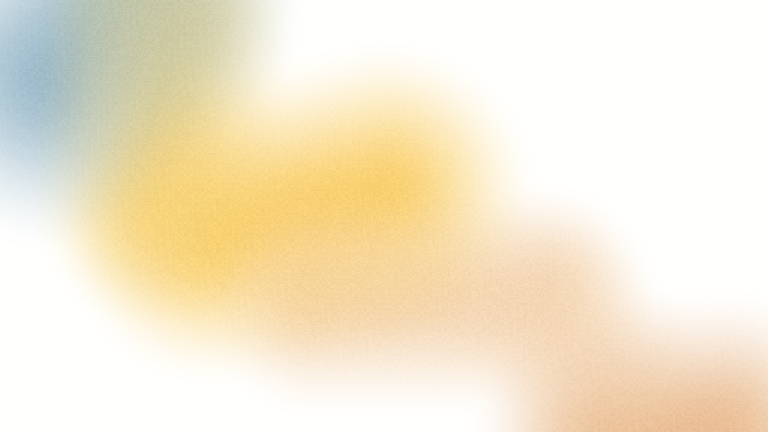
A Shadertoy shader for this background:

```glsl
// Soft pastel mesh gradient: blue, yellow, peach and orange glows on white paper.
// Each glow is a blurred capsule; pigments are averaged by weight, then laid on
// the paper by their joint coverage, with a fine grain in the tinted areas.

#define PAPER  vec3(1.0, 1.0, 0.995)
#define BLUE   vec3(0.61, 0.73, 0.795)
#define YELLOW vec3(0.978, 0.815, 0.43)
#define STRAW  vec3(0.96, 0.835, 0.49)
#define PEACH  vec3(0.955, 0.832, 0.69)
#define ORANGE vec3(0.917, 0.745, 0.58)
#define GRAIN_ROWS 288.0
#define GRAIN_AMOUNT 0.035

float hash(vec2 cell) {
    return fract(sin(dot(cell, vec2(127.1, 311.7))) * 43758.5453);
}

float segmentDistance(vec2 p, vec2 a, vec2 b) {
    vec2 ab = b - a;
    float t = clamp(dot(p - a, ab) / dot(ab, ab), 0.0, 1.0);
    return length(p - a - ab * t);
}

// Full strength on the segment, fading smoothly to nothing at the radius
float glow(vec2 p, vec2 a, vec2 b, float radius) {
    return 1.0 - smoothstep(0.0, radius, segmentDistance(p, a, b));
}

// pigment.rgb sums weighted colour, pigment.a the weight; bare is uncovered paper
void addGlow(inout vec4 pigment, inout float bare, vec3 colour, float weight) {
    pigment += vec4(colour, 1.0) * weight;
    bare *= 1.0 - weight;
}

void mainImage(out vec4 fragColor, in vec2 fragCoord) {
    // Height is 1, width follows the 16:9 layout
    vec2 p = fragCoord / iResolution.xy * vec2(16.0 / 9.0, 1.0);
    vec4 pigment = vec4(0.0);
    float bare = 1.0;

    // Blue corner and the yellow bend beside it
    addGlow(pigment, bare, BLUE, glow(p, vec2(0.30, 1.00), vec2(0.127, 0.826), 0.42));
    addGlow(pigment, bare, STRAW, 0.9 * glow(p, vec2(0.385, 0.95), vec2(0.37, 0.54), 0.32));
    addGlow(pigment, bare, YELLOW, glow(p, vec2(0.50, 0.463), vec2(0.89, 0.548), 0.375));

    // Peach band running down into the orange corner
    addGlow(pigment, bare, PEACH, 0.92 * glow(p, vec2(0.74, 0.305), vec2(1.25, 0.305), 0.29));
    addGlow(pigment, bare, PEACH, 0.5 * glow(p, vec2(1.25, 0.305), vec2(1.39, 0.145), 0.26));
    addGlow(pigment, bare, ORANGE, glow(p, vec2(1.425, -0.02), vec2(1.667, -0.01), 0.36));

    float coverage = 1.0 - bare;
    vec3 colour = mix(PAPER, pigment.rgb / max(pigment.a, 0.0001), coverage);

    // Grain, strongest where the colour is dense
    float grain = hash(floor(p * GRAIN_ROWS)) - 0.5;
    colour += grain * GRAIN_AMOUNT * coverage;

    fragColor = vec4(clamp(colour, 0.0, 1.0), 1.0);
}
```
